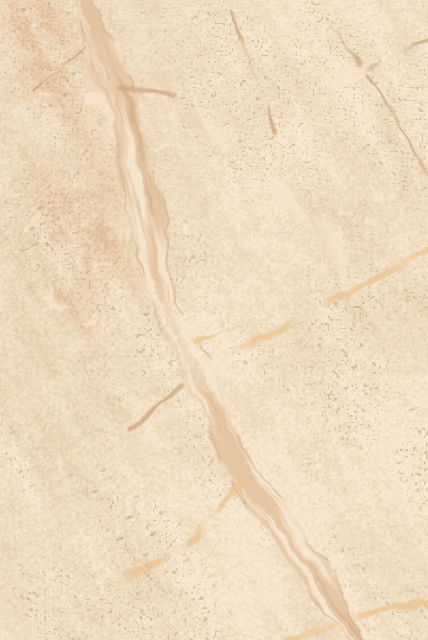
Write a Shadertoy shader that draws this texture.

```glsl
const vec3 LIGHT = vec3(0.968, 0.900, 0.812);
const vec3 CREAM = vec3(0.938, 0.866, 0.757);
const vec3 SAND = vec3(0.920, 0.828, 0.708);
const vec3 TAN = vec3(0.885, 0.755, 0.612);
const vec3 RUST = vec3(0.780, 0.620, 0.460);
const vec3 OCHRE = vec3(0.925, 0.765, 0.560);
const vec3 PIT = vec3(0.760, 0.660, 0.535);

float hash(vec2 p) {
    return fract(sin(dot(p, vec2(127.1, 311.7))) * 43758.5);
}

float noise(vec2 p) {
    vec2 cell = floor(p), f = fract(p);
    f = f * f * (3.0 - 2.0 * f);
    float low = mix(hash(cell), hash(cell + vec2(1, 0)), f.x);
    float high = mix(hash(cell + vec2(0, 1)), hash(cell + vec2(1, 1)), f.x);
    return mix(low, high, f.y);
}

float fbm(vec2 p) {
    float sum = 0.0, amp = 0.5;
    for (int i = 0; i < 5; i++) {
        sum += amp * noise(p);
        p = mat2(1.6, 1.2, -1.2, 1.6) * p + 7.3;
        amp *= 0.5;
    }
    return sum / 0.97;
}

// Soft blob used to place tinted clouds
float cloud(vec2 p, vec2 center, vec2 radius) {
    vec2 d = (p - center) / radius;
    return exp(-dot(d, d));
}

// Broken line between two points, with varying thickness
float vein(vec2 p, vec2 a, vec2 b, float width) {
    vec2 ab = b - a;
    float along = clamp(dot(p - a, ab) / dot(ab, ab), 0.0, 1.0);
    float d = length(p - a - ab * along);
    float w = width * (0.3 + 1.3 * noise(p * 28.0 + a * 50.0));
    float breaks = smoothstep(0.2, 0.6, noise(p * 17.0 + b * 40.0));
    return breaks * (1.0 - smoothstep(w * 0.3, w + 0.0015, d));
}

// Tone from 0 (tan) to 1 (light)
vec3 stoneColor(float tone) {
    vec3 c = mix(TAN, SAND, smoothstep(0.0, 0.35, tone));
    c = mix(c, CREAM, smoothstep(0.3, 0.6, tone));
    return mix(c, LIGHT, smoothstep(0.55, 0.9, tone));
}

void mainImage(out vec4 fragColor, in vec2 fragCoord) {
    vec2 p = fragCoord / iResolution.y;
    vec2 bend = vec2(fbm(p * 7.0), fbm(p * 7.0 + 31.0)) - 0.5;
    vec2 fine = vec2(noise(p * 55.0), noise(p * 55.0 + 19.0)) - 0.5;
    vec2 q = p + bend * 0.06 + fine * 0.006;

    // Bedding runs steeply down to the right
    vec2 bed = vec2(dot(q, vec2(0.86, 0.51)), dot(q, vec2(-0.51, 0.86)));
    float streak = fbm(bed * vec2(38.0, 5.0));
    float mottle = fbm(q * 13.0 + 4.0);

    // Warm clouds left of the seam and along the right flank
    float warm = cloud(q, vec2(0.13, 0.66), vec2(0.13, 0.17));
    warm += 0.9 * cloud(q, vec2(0.06, 0.93), vec2(0.10, 0.12));
    warm += 0.6 * cloud(q, vec2(0.10, 0.36), vec2(0.11, 0.18));
    warm += 0.7 * cloud(q, vec2(0.53, 0.65), vec2(0.07, 0.08));
    warm += 0.6 * cloud(q, vec2(0.60, 0.50), vec2(0.06, 0.06));
    float tone = 0.68 + 0.6 * (streak - 0.5) + 0.5 * (mottle - 0.5);
    tone -= warm * (0.12 + 0.55 * smoothstep(0.35, 0.7, mottle));

    // Sandy grain
    float grain = noise(p * 330.0) + 0.6 * noise(p * 190.0 + 5.0) - 0.8;
    tone += 0.28 * grain;
    vec3 color = stoneColor(tone) + 0.02 * grain;

    // Pits gathered in patches
    float patches = smoothstep(0.38, 0.68, fbm(bed * vec2(14.0, 6.0) + 9.0));
    float pits = smoothstep(0.70, 0.92, noise(p * 300.0 + 70.0));
    color = mix(color, PIT, pits * (0.12 + 0.5 * patches));
    float chips = smoothstep(0.84, 0.94, noise(p * 75.0 + 40.0));
    color = mix(color, LIGHT, 0.6 * chips);

    // Pale bands beside the seam
    float pale = vein(q, vec2(0.02, 0.99), vec2(0.19, 0.76), 0.022);
    pale += vein(q, vec2(0.24, 0.86), vec2(0.53, 0.62), 0.024);
    pale += vein(q, vec2(0.54, 0.61), vec2(0.61, 0.46), 0.015);
    color = mix(color, mix(SAND, LIGHT, smoothstep(0.3, 0.5, streak)), 0.65 * min(pale, 1.0));

    // Main seam, filled with lengthwise ribbons
    float drop = 1.0 - q.y;
    float side = q.x - (0.13 + 0.27 * drop + 0.15 * drop * drop * drop);
    float halfWidth = 0.010 + 0.030 * noise(vec2(q.y * 9.0, 3.0));
    float seam = 1.0 - smoothstep(halfWidth * 0.75, halfWidth + 0.003, abs(side));
    seam *= 0.35 + 0.65 * smoothstep(0.03, 0.12, abs(q.y - 0.47));
    float ribbon = fbm(vec2(side * 85.0, q.y * 7.0));
    vec3 fill = mix(TAN, LIGHT, smoothstep(0.42, 0.68, ribbon));
    fill = mix(fill, RUST, 0.55 * (1.0 - smoothstep(0.24, 0.36, ribbon)));
    color = mix(color, fill, 0.8 * seam);
    float rim = 1.0 - smoothstep(0.0, 0.004, abs(abs(side) - halfWidth));
    color = mix(color, RUST, 0.4 * rim * smoothstep(0.5, 0.75, noise(q * 22.0)));

    // Ochre veins climbing to the right
    vec2 r = p + bend * 0.025 + fine * 0.006;
    float ochre = vein(r, vec2(0.29, 0.42), vec2(0.67, 0.61), 0.006);
    ochre += vein(r, vec2(0.31, 0.47), vec2(0.50, 0.55), 0.004);
    ochre += vein(r, vec2(0.44, 0.00), vec2(0.67, 0.06), 0.008);
    ochre += vein(r, vec2(0.10, 0.04), vec2(0.30, 0.15), 0.007);
    ochre += vein(r, vec2(0.30, 0.15), vec2(0.38, 0.25), 0.008);
    color = mix(color, OCHRE, 0.75 * min(ochre, 1.0));

    // Thin rusty cracks
    float crack = vein(r, vec2(0.49, 1.00), vec2(0.67, 0.73), 0.0035);
    crack += vein(r, vec2(0.47, 0.78), vec2(0.55, 0.88), 0.006);
    crack += vein(r, vec2(0.55, 0.88), vec2(0.67, 0.94), 0.004);
    crack += vein(r, vec2(0.20, 0.33), vec2(0.29, 0.40), 0.003);
    crack += vein(r, vec2(0.36, 0.98), vec2(0.43, 0.79), 0.003);
    crack += vein(r, vec2(0.05, 0.86), vec2(0.13, 0.93), 0.002);
    crack += vein(r, vec2(0.18, 0.86), vec2(0.27, 0.85), 0.005);
    color = mix(color, RUST, 0.65 * min(crack, 1.0));
    float spar = vein(r, vec2(0.52, 0.865), vec2(0.57, 0.89), 0.010);
    color = mix(color, LIGHT, 0.9 * spar);

    fragColor = vec4(clamp(color, 0.0, 1.0), 1.0);
}
```
